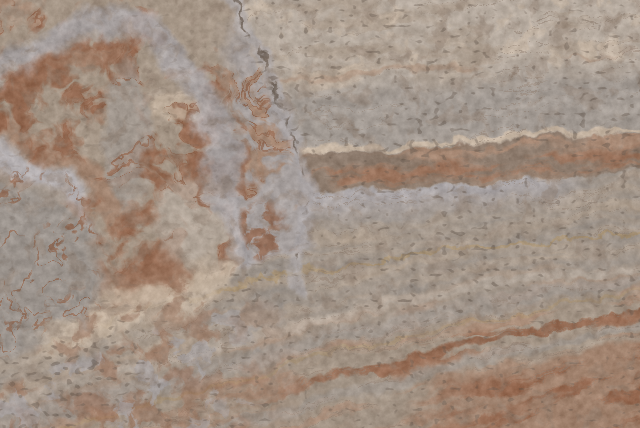
A Shadertoy shader for this texture:

```glsl
const vec3 STONE = vec3(.63, .60, .575);
const vec3 TAN   = vec3(.65, .59, .53);
const vec3 PALE  = vec3(.725, .68, .635);
const vec3 TAUPE = vec3(.56, .49, .435);
const vec3 CLAY  = vec3(.64, .52, .44);
const vec3 RUST  = vec3(.56, .385, .29);
const vec3 CREAM = vec3(.78, .71, .635);
const vec3 MIST  = vec3(.655, .635, .64);
const vec3 OCHRE = vec3(.67, .57, .42);
const vec3 CRACK = vec3(.4, .35, .31);
const float WARP = .05;
const float FRAY = .03;
const float PIT_SCALE = 75.;
const float GRAIN = .11;

// Vein paths, in units of canvas height
const vec2 ARCH[5] = vec2[5](vec2(-.02, .83), vec2(.2, .95), vec2(.36, .94), vec2(.5, .72), vec2(.56, .38));
const vec2 FAULT[5] = vec2[5](vec2(.52, 1.02), vec2(.62, .86), vec2(.66, .75), vec2(.71, .62), vec2(.7, .33));
const vec2 SEAM[5] = vec2[5](vec2(-.05, .67), vec2(.05, .61), vec2(.13, .57), vec2(.2, .53), vec2(.28, .42));

vec2 gradient(vec2 cell) {
  vec3 h = fract(cell.xyx * vec3(.1031, .103, .0973));
  h += dot(h, h.yzx + 33.33);
  float angle = 6.2832 * fract((h.x + h.y) * h.z);
  return vec2(cos(angle), sin(angle));
}

float noise(vec2 p) {
  vec2 i = floor(p), f = fract(p), e = vec2(0, 1);
  vec2 u = f * f * f * (f * (f * 6. - 15.) + 10.);
  float low = mix(dot(gradient(i), f), dot(gradient(i + e.yx), f - e.yx), u.x);
  float high = mix(dot(gradient(i + e), f - e), dot(gradient(i + 1.), f - 1.), u.x);
  return mix(low, high, u.y);
}

float fbm(vec2 p) {
  float sum = 0., amp = .7;
  for (int i = 0; i < 5; i++) {
    sum += amp * noise(p);
    p = mat2(1.6, 1.2, -1.2, 1.6) * p + 5.3;
    amp *= .5;
  }
  return sum;
}

float pathDistance(vec2 p, vec2 path[5]) {
  float d = 9.;
  for (int i = 0; i < 4; i++) {
    vec2 a = p - path[i], b = path[i + 1] - path[i];
    d = min(d, length(a - b * clamp(dot(a, b) / dot(b, b), 0., 1.)));
  }
  return d;
}

float band(float d, float width) { return 1. - smoothstep(.3 * width, width, abs(d)); }
float blob(vec2 p, vec2 center, vec2 radius) { return 1. - smoothstep(.7, 1.1, length((p - center) / radius)); }
void lay(inout vec3 c, vec3 color, float amount) { c = mix(c, color, amount); }

// Tilted sediment layers, from the top down
vec3 strata(vec2 p, float patches, float fine) {
  float s = p.y - (p.x - .75) * mix(.27, .07, smoothstep(.15, .6, p.y));
  float streak = fbm(vec2(p.x * 4., s * 30.));
  float rusty = smoothstep(-.15, .3, streak + .6 * patches);
  vec3 c = mix(PALE, TAN, .8 * smoothstep(-.1, .35, patches + streak));
  lay(c, CREAM, .5 * smoothstep(.08, .3, fine));
  lay(c, CLAY, .5 * band(s - .82, .012) * rusty);
  lay(c, STONE, .9 * band(s - .71, .12));
  lay(c, mix(TAUPE, CLAY, rusty), 1. - smoothstep(.636, .643, s));
  lay(c, RUST, .6 * band(s - .58, .035) * rusty);
  lay(c, CREAM, .9 * band(s - .647, .01 + .01 * fine));
  lay(c, mix(STONE, TAN, .6 + streak), 1. - smoothstep(.542, .55, s));
  lay(c, MIST + .02, smoothstep(.45, .54, s) * (1. - smoothstep(.54, .55, s)) * (1. - smoothstep(1.2, 1.42, p.x)));
  lay(c, TAUPE, .8 * band(s - .552, .007) * rusty);
  lay(c, OCHRE, .6 * band(s - .37 - .03 * fine, .007));
  lay(c, mix(TAN, CLAY, rusty), .85 * (1. - smoothstep(.18, .31, s)));
  lay(c, PALE, .6 * band(s - .255, .02));
  lay(c, STONE, .7 * band(s - .205, .035));
  lay(c, OCHRE, .4 * band(s - .165, .007));
  lay(c, RUST, .85 * band(s - .105, .013 + .03 * rusty) * smoothstep(.5, .85, p.x));
  lay(c, STONE, .6 * band(s - .06, .02));
  lay(c, mix(CLAY, RUST, rusty), (1. - smoothstep(0., .03, s)) * smoothstep(.85, 1.25, p.x));
  lay(c, TAUPE, .5 * band(streak - .1, .025) * smoothstep(.1, -.1, patches));
  return c + .07 * streak;
}

// Swirled, broken rock enclosed by the veins
vec3 breccia(vec2 p, float patches, float fine) {
  float swirl = fbm(p * 6. + 2. * patches + 3.);
  float rusty = smoothstep(-.12, .2, swirl + .4 * fine);
  float core = max(blob(p, vec2(.34, .64), vec2(.22, .34)), blob(p, vec2(.09, .74), vec2(.2, .14)));
  vec3 c = mix(TAN, CLAY, rusty);
  lay(c, RUST, .8 * core * rusty);
  lay(c, STONE, .7 * blob(p, vec2(.29, .68), vec2(.06, .2)));
  lay(c, CREAM, .75 * blob(p, vec2(.42, .74), vec2(.08, .04)));
  lay(c, PALE, .7 * blob(p, vec2(.44, .49), vec2(.09, .12)));
  lay(c, mix(MIST, CLAY, rusty), .8 * smoothstep(.5, .58, p.x));
  lay(c, RUST, .8 * blob(p, vec2(.61, .46), vec2(.06, .08)) * smoothstep(-.1, .05, fine));
  lay(c, STONE - .02, (1. - smoothstep(-.02, .02, p.y - .59 + .5 * p.x)) * (1. - smoothstep(.2, .28, p.x)));
  lay(c, mix(CLAY, RUST, rusty), .9 * band(pathDistance(p - vec2(.02, .05), SEAM), .035));
  lay(c, MIST + .05, band(pathDistance(p, SEAM), .045) * (1. - smoothstep(.17, .23, p.x)));
  // Thin rust contours, fading in and out
  lay(c, RUST, .75 * band(swirl - .04, .03) * smoothstep(-.15, .15, patches + fine));
  float arch = pathDistance(p, ARCH);
  lay(c, RUST, .8 * band(arch - .045, .014) * rusty);
  lay(c, MIST + .12 * fine, .85 * band(arch, .05 + .04 * swirl));
  return c;
}

void mainImage(out vec4 fragColor, in vec2 fragCoord) {
  vec2 uv = fragCoord / iResolution.y;
  vec2 p = uv + WARP * vec2(fbm(uv * 6.), .6 * fbm(uv * 6. + 17.));
  p += FRAY * vec2(fbm(uv * 22. + 7.), .6 * fbm(uv * 22. + 51.));
  float patches = fbm(uv * 3.5 + 4.), fine = fbm(p * 14. + 9.), grit = fbm(uv * 48.);

  // Rock regions
  float right = smoothstep(-.008, .008, p.x - .71 + .5 * max(p.y - .63, 0.));
  float ground = p.y - .16 - .36 * p.x;
  float left = (1. - right) * smoothstep(-.01, .01, ground);
  vec3 c = mix(strata(p, patches, fine), breccia(p, patches, fine), left);

  // Cream ledge and rusty soil beneath it
  float ledge = band(ground + .06 * fine, .07) * smoothstep(.04, .16, p.x) * (1. - smoothstep(.52, .56, p.x));
  lay(c, mix(CREAM, CLAY, smoothstep(.02, .25, fine)), .85 * ledge);
  float soil = (1. - smoothstep(-.08, -.05, ground)) * (1. - smoothstep(.4, .75, p.x));
  lay(c, RUST, .5 * soil * smoothstep(-.05, .2, fine));
  lay(c, MIST, .7 * soil * smoothstep(.12, .22, fbm(p * 12. + 31.)));

  // Fault veins
  float fault = pathDistance(p, FAULT);
  lay(c, MIST + .02, .7 * band(fault, .025));
  lay(c, CRACK, .75 * band(fault, .005) * smoothstep(.55, .8, p.y + fine));

  // Mottling, pits and grain
  lay(c, TAUPE, .4 * smoothstep(.02, .35, fbm(p * 20. + 70.)));
  float pits = smoothstep(.3, .5, noise(uv * PIT_SCALE * vec2(.7, 1.1)) + .35 * patches);
  lay(c, CRACK, .4 * pits * (1. - .6 * left));
  c += GRAIN * (.4 * fine + grit);
  fragColor = vec4(clamp(c, 0., 1.), 1.);
}
```
